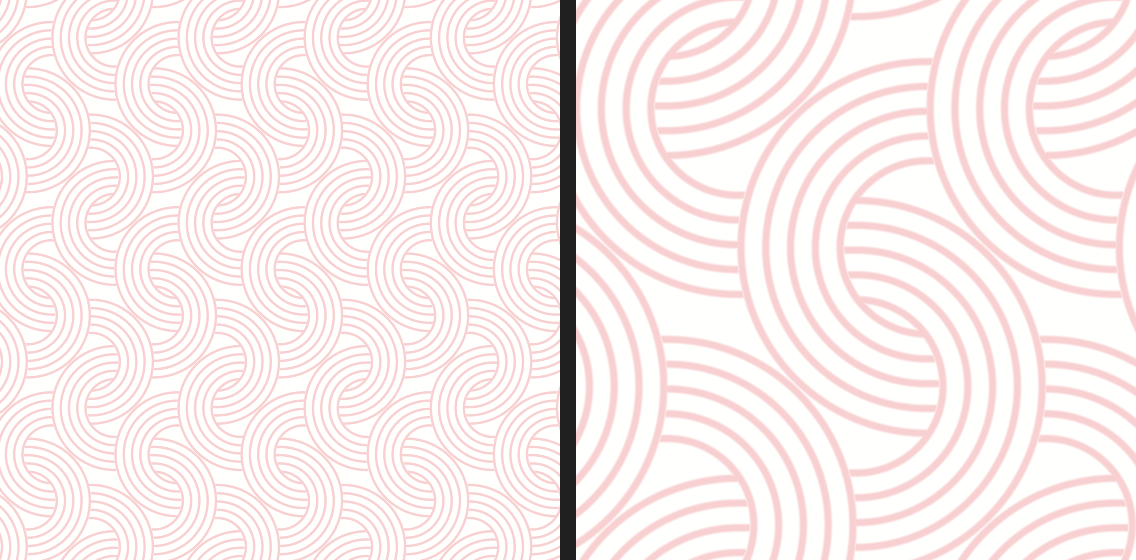
Left, the full canvas; right, a detail of the centre.
Give the GLSL for this pattern, as a three.js fragment shader.

```glsl
// Interlocking half rings of five thin pink lines on white. Each ring is a
// distance to concentric arcs; its straight ends tuck under the neighbours.
// Four rings, two mirrored hooked pairs, make one tile that repeats.

varying vec2 vUv;

const float COLUMNS = 4.44;      // tiles across; one tile is 1 unit wide
const float LEVEL = 0.367;       // vertical step between ring centres
const float OUTER = 0.491;       // radius of the outermost line
const float INNER = 0.229;       // radius of the innermost line
const float GAPS = 4.0;          // gaps between the five lines
const float HALF_LINE = 0.0095;
const float TAIL = 0.06;         // length of the straight ends
const float SOFT = 0.0045;       // edge smoothing

const vec3 PAPER = vec3(1.0, 1.0, 0.995);
const vec3 PINK = vec3(0.972, 0.815, 0.818);

float fillEdge(float d) {
  return 1.0 - smoothstep(-SOFT, SOFT, d);
}

// Distance from radius r to the nearest of the concentric lines
float lineDistance(float r) {
  float spacing = (OUTER - INNER) / GAPS;
  float index = clamp(floor((r - INNER) / spacing + 0.5), 0.0, GAPS);
  return abs(r - INNER - index * spacing) - HALF_LINE;
}

// Distance to the whole band holding the lines
float bandDistance(float r) {
  return abs(r - 0.5 * (OUTER + INNER)) - 0.5 * (OUTER - INNER) - HALF_LINE;
}

// Position relative to the nearest copy of a ring; x grows to its round side
vec2 ringSpace(vec2 p, vec2 center, float side) {
  vec2 q = p - center;
  float period = 4.0 * LEVEL;
  return vec2(mod(side * q.x + 0.25, 1.0) - 0.25,
              mod(q.y + 0.5 * period, period) - 0.5 * period);
}

// Amount of line colour at p
float ringPattern(vec2 p, vec2 origin, float halfShift) {
  float arcs = 0.0;
  float tails = 0.0;
  float cover = 0.0;
  for (int i = 0; i < 4; i++) {
    float k = float(i);
    float pair = floor(k * 0.5);
    float side = (i == 0 || i == 3) ? -1.0 : 1.0;
    vec2 center = origin + vec2(0.5 * pair - side * halfShift, -k * LEVEL);
    vec2 q = ringSpace(p, center, side);

    float r = length(vec2(max(q.x, 0.0), q.y));
    float ink = fillEdge(lineDistance(r));
    float round = step(0.0, q.x);
    arcs = max(arcs, ink * round);
    cover = max(cover, fillEdge(bandDistance(r)) * round);
    tails = max(tails, ink * (1.0 - round) * step(-TAIL, q.x));
  }
  return max(arcs, tails * (1.0 - cover));
}

void main() {
  float ink = ringPattern(vUv * COLUMNS, vec2(0.314, 0.838), 0.093);
  gl_FragColor = vec4(mix(PAPER, PINK, ink), 1.0);
}
```
